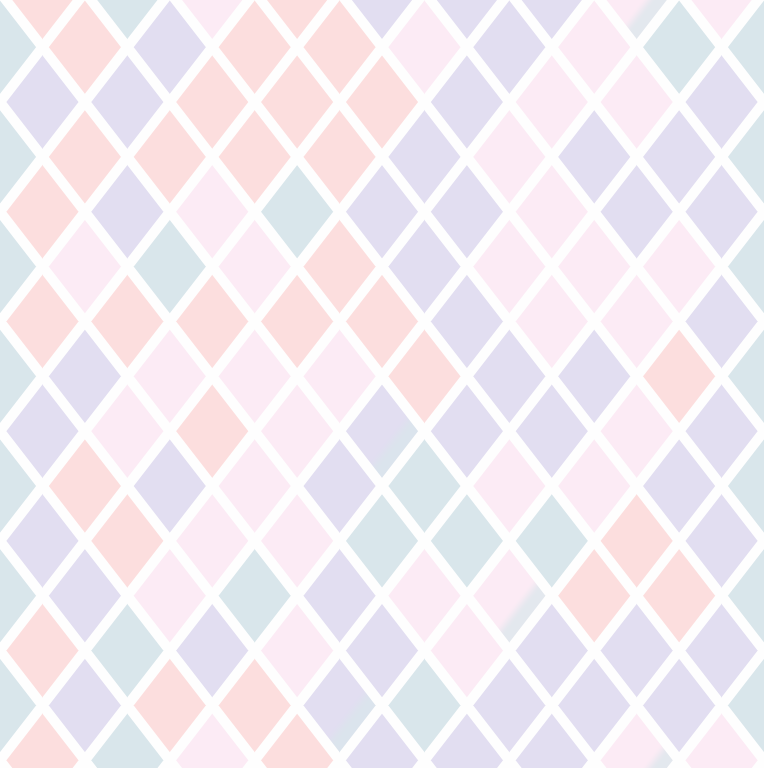
A Shadertoy shader for this pattern:

```glsl
// Pastel harlequin diamonds with white bands, 9 across and 7 down, tiling seamlessly.
#define REPEATS vec2(9.0, 7.0)
#define ROW_SHIFT 0.57       // height of the first row centre, in repeats
#define FILL 0.85            // diamond size relative to its lattice cell
#define TEAL_CHANCE 0.10
#define COLOR_SPREAD 0.68    // randomness of colours within a region
#define SMUDGE_CHANCE 0.016
#define WHITE vec3(0.995)
#define LAVENDER vec3(0.885, 0.870, 0.945)
#define CORAL vec3(0.990, 0.872, 0.870)
#define PINK vec3(0.988, 0.922, 0.960)
#define TEAL vec3(0.850, 0.902, 0.922)

// Integer hash of a lattice point, 0 to 1
float hash(vec2 p, uint seed) {
    uvec2 q = uvec2(ivec2(floor(p + 0.5)));
    uint h = q.x * 1597u + q.y * 51749u + seed * 7919u;
    h = (h ^ (h >> 15)) * 739391u;
    h = (h ^ (h >> 13)) * 668265u;
    return float((h ^ (h >> 16)) & 65535u) / 65536.0;
}

float gradientDot(vec2 corner, vec2 offset, float period) {
    float angle = 6.28319 * hash(mod(corner, period), 5u);
    return dot(vec2(cos(angle), sin(angle)), offset);
}

// Gradient noise that wraps after a whole number of cells
float wrappedNoise(vec2 p, float period) {
    vec2 i = floor(p), f = p - i;
    vec2 s = f * f * f * (f * (f * 6.0 - 15.0) + 10.0);
    vec2 e = vec2(1.0, 0.0);
    float low = mix(gradientDot(i, f, period), gradientDot(i + e.xy, f - e.xy, period), s.x);
    float high = mix(gradientDot(i + e.yx, f - e.yx, period), gradientDot(i + e.xx, f - e.xx, period), s.x);
    return mix(low, high, s.y);
}

// Loose regions of coral, pink and lavender, with scattered teal
vec3 diamondColor(vec2 center) {
    vec2 id = 2.0 * center;
    if (center.x < 0.25 || hash(id, 1u) < TEAL_CHANCE) return TEAL;
    vec2 place = center / REPEATS;
    float region = place.x + 0.3 * wrappedNoise(place * 3.0, 3.0);
    float pick = fract(region + COLOR_SPREAD * (hash(id, 2u) - 0.5));
    if (pick < 0.05 || pick > 0.66) return LAVENDER;
    return pick < 0.37 ? CORAL : PINK;
}

void mainImage(out vec4 fragColor, in vec2 fragCoord) {
    vec2 p = fragCoord / iResolution.xy * REPEATS - vec2(0.0, ROW_SHIFT);

    // Diagonal axes turn the diamonds into unit squares
    vec2 diagonal = vec2(p.x + p.y, p.x - p.y);
    vec2 cell = floor(diagonal + 0.5);
    vec2 local = diagonal - cell;
    vec2 center = 0.5 * vec2(cell.x + cell.y, cell.x - cell.y);
    center = mod(center + 0.25, REPEATS) - 0.25;

    // Rare soft stain on the lower right side
    vec3 color = diamondColor(center);
    float stain = step(hash(2.0 * center, 3u), SMUDGE_CHANCE);
    color = mix(color, TEAL, 0.7 * stain * smoothstep(0.12, 0.3, local.y));

    // Smooth-edged diamond over the white bands
    float edge = max(abs(local.x), abs(local.y)) - 0.5 * FILL;
    float pixel = length(REPEATS / iResolution.xy);
    float inside = 1.0 - smoothstep(-0.6 * pixel, 0.6 * pixel, edge);
    fragColor = vec4(mix(WHITE, color, inside), 1.0);
}
```
